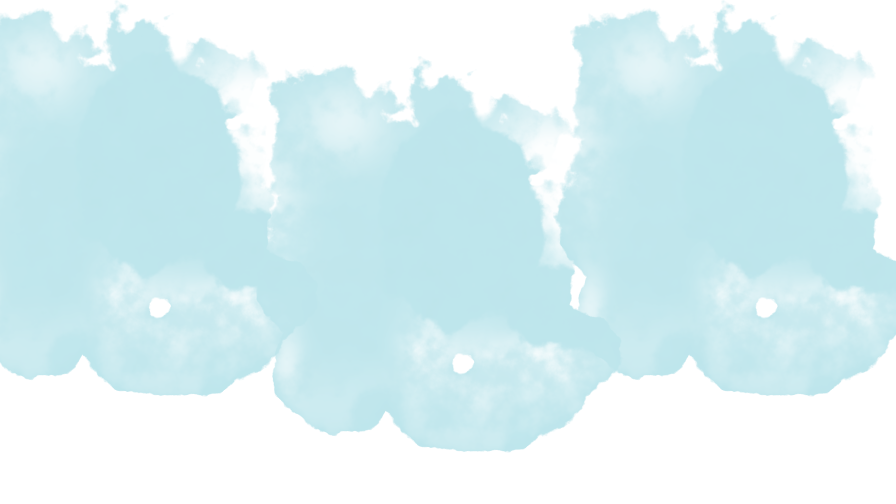
This background is drawn by a WebGL 2 fragment shader. Its source:

```glsl
#version 300 es
precision highp float;
// Three overlapping pale blue watercolour stains on white paper.
uniform vec2 u_resolution;
out vec4 fragColor;

float hash(vec2 p) {
    p = fract(p * vec2(0.1031, 0.1137));
    p += dot(p, p.yx + 33.33);
    return fract((p.x + p.y) * p.x * 17.0);
}

float noise(vec2 p) {
    vec2 i = floor(p), f = fract(p);
    f = f * f * (3.0 - 2.0 * f);
    return mix(mix(hash(i), hash(i + vec2(1, 0)), f.x),
               mix(hash(i + vec2(0, 1)), hash(i + vec2(1, 1)), f.x), f.y);
}

float fbm(vec2 p) {
    float sum = 0.0, amp = 0.52;
    for (int i = 0; i < 5; i++) {
        sum += amp * noise(p + 40.0);
        p = mat2(1.6, 1.2, -1.2, 1.6) * p + 7.3;
        amp *= 0.5;
    }
    return sum;
}

// Approximate signed distance to an ellipse.
float ellipse(vec2 p, vec2 centre, vec2 radii) {
    return (length((p - centre) / radii) - 1.0) * min(radii.x, radii.y);
}

// Soft elliptical patch.
float patchAt(vec2 p, vec2 centre, vec2 radii) {
    vec2 d = (p - centre) / radii;
    return exp(-dot(d, d));
}

// Pigment density of one stain, from 0 (paper) to 1 (full wash).
float stain(vec2 p, float pixel) {
    float broad = fbm(p * 3.2), fine = fbm(p * 9.0 + 3.0);
    float upper = smoothstep(1.9, 3.3, p.y);

    // Outline: a wide body, ragged crown and two smooth lower lobes.
    float body = ellipse(p, vec2(0.95, 2.65), vec2(1.38, 1.28));
    body = min(body, ellipse(p, vec2(0.25, 3.72), vec2(0.50)));
    body = min(body, ellipse(p, vec2(1.28, 3.72), vec2(0.46, 0.48)));
    body = min(body, ellipse(p, vec2(1.76, 3.55), vec2(0.46)));
    body = min(body, ellipse(p, vec2(1.50, 1.67), vec2(0.98, 0.76)));
    body = min(body, ellipse(p, vec2(0.33, 1.69), vec2(0.58, 0.60)));
    body = min(body, ellipse(p, vec2(2.15, 1.75), vec2(0.60, 0.38)));
    body += mix(0.12, 0.55, upper) * (fbm(p * 4.0 + 9.0) - 0.5);
    body += 0.06 * (fine - 0.5);

    // Small bare gaps in the wash.
    vec2 gap = p + 0.12 * (vec2(fine, broad) - 0.5);
    vec2 tilted = mat2(0.8, 0.6, -0.6, 0.8) * (gap - vec2(1.35, 1.68));
    body = max(body, -ellipse(tilted, vec2(0), vec2(0.08, 0.10)));
    body = max(body, -ellipse(gap, vec2(1.53, 3.93), vec2(0.08, 0.10)));

    // Diluted areas, broken up by blooms.
    float pale = 1.0 * patchAt(p, vec2(2.10, 3.40), vec2(0.50, 0.50));
    pale += 0.75 * patchAt(p, vec2(2.30, 2.85), vec2(0.28, 0.45));
    pale += 0.55 * patchAt(p, vec2(0.35, 3.75), vec2(0.40, 0.36));
    pale += 0.55 * patchAt(p, vec2(-0.30, 3.00), vec2(0.30, 0.60));
    pale += 0.90 * patchAt(p, vec2(1.05, 1.75), vec2(0.20, 0.32));
    pale += 0.50 * patchAt(p, vec2(1.45, 1.60), vec2(0.28, 0.35));
    pale += 0.95 * patchAt(p, vec2(2.05, 1.68), vec2(0.42, 0.24));
    pale += 0.50 * patchAt(p, vec2(-0.15, 1.72), vec2(0.15, 0.30));
    float bloom = smoothstep(0.30, 0.66, 0.65 * broad + 0.35 * fine);
    float density = 0.97 - min(pale, 1.0) * (0.2 + 0.8 * bloom);
    density -= 0.18 * smoothstep(1.9, 1.3, p.y) * smoothstep(0.4, 0.7, broad);

    // Second, denser layer with its own crisp edge.
    float core = ellipse(p, vec2(1.35, 2.90), vec2(0.72, 0.94));
    core = min(core, ellipse(p, vec2(2.15, 2.17), vec2(0.46, 0.36)));
    core = min(core, ellipse(p, vec2(1.35, 2.38), vec2(0.65, 0.30)));
    core += 0.25 * (broad - 0.5) + 0.08 * (fine - 0.5);
    density = mix(density, 1.0, smoothstep(0.03, -0.03, core));

    // Pigment gathers along the lower rim.
    density += 0.15 * exp(-abs(body) * 30.0) * (1.0 - upper);
    float softness = pixel + 0.05 * upper;
    return clamp(density, 0.05, 1.0) * smoothstep(pixel, -softness, body);
}

void main() {
    // The canvas is 4.32 units high.
    float pixel = 4.32 / u_resolution.y;
    vec2 p = gl_FragCoord.xy * pixel;
    float bare = 1.0;
    for (int i = 0; i < 3; i++) {
        vec2 offset = vec2(2.6 * float(i), i == 1 ? -0.48 : 0.0);
        bare *= 1.0 - stain(p - offset, pixel);
    }
    vec3 paper = vec3(1.0), wash = vec3(0.745, 0.900, 0.925);
    vec3 colour = mix(wash, paper, bare);
    colour += 0.008 * (fbm(p * 6.0) - 0.5) * (1.0 - bare);
    fragColor = vec4(colour, 1.0);
}
```
